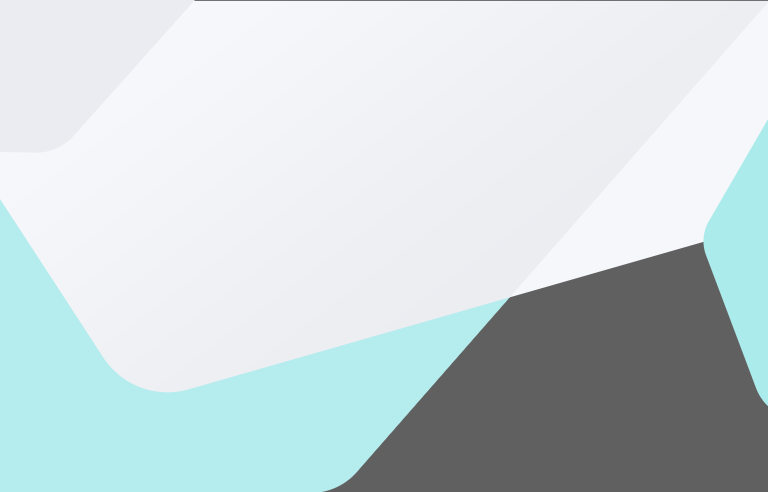
Write a WebGL 2 fragment shader that draws this background.

```glsl
#version 300 es
precision highp float;
// Flat overlapping paper sheets with rounded corners in white, aqua and grey.
// Each sheet is a wedge distance function with a rounded tip, layered back to
// front; lengths are in canvas heights.
uniform vec2 u_resolution;
out vec4 outColor;

// Signed distance to the wedge at tip, with sides through a and b, rounded by radius
float roundedWedge(vec2 p, vec2 tip, vec2 a, vec2 b, float radius) {
  vec2 sideA = normalize(a - tip);
  vec2 sideB = normalize(b - tip);
  float cosine = dot(sideA, sideB);
  vec2 center = tip + normalize(sideA + sideB) * radius / sqrt(0.5 - 0.5 * cosine);
  vec2 q = p - center;
  float outside = max(dot(q, sideA * cosine - sideB), dot(q, sideB * cosine - sideA));
  float edge = min(length(q - sideA * max(dot(q, sideA), 0.0)),
                   length(q - sideB * max(dot(q, sideB), 0.0)));
  return (outside < 0.0 ? -edge : edge) - radius;
}

// Antialiased coverage of a signed distance
float fill(float d) {
  return clamp(0.5 - d * u_resolution.y, 0.0, 1.0);
}

void main() {
  vec2 p = gl_FragCoord.xy / u_resolution.y;
  vec3 grey = vec3(0.376);
  vec3 white = vec3(0.961, 0.969, 0.984);

  // Aqua sheet on the grey ground, cut by the long diagonal
  float diagonal = fill(roundedWedge(p, vec2(0.688, -0.002), vec2(0.0, -0.002),
                                     vec2(1.561, 0.995), 0.125));
  vec3 color = mix(grey, vec3(0.71, 0.925, 0.929), diagonal);

  // Large white sheet, shaded left of the diagonal
  float shade = smoothstep(0.1, 1.15, dot(vec2(p.x, 1.0 - p.y), vec2(0.6, 0.8)));
  vec3 shaded = mix(vec3(0.965, 0.973, 0.988), vec3(0.925, 0.929, 0.945), shade);
  float sheet = fill(roundedWedge(p, vec2(0.2728, 0.177), vec2(0.0, 0.5955),
                                  vec2(1.4289, 0.5081), 0.1555));
  color = mix(color, mix(white, shaded, diagonal), sheet);

  // Aqua sheet entering from the right, with two rounded corners
  vec2 upperTip = vec2(1.4215, 0.5171);
  vec2 lowerTip = vec2(1.5614, 0.1455);
  float rightSheet = max(roundedWedge(p, upperTip, vec2(1.561, 0.758), lowerTip, 0.081),
                         roundedWedge(p, lowerTip, upperTip, vec2(2.0, 0.1455), 0.102));
  color = mix(color, vec3(0.675, 0.922, 0.922), fill(rightSheet));

  // Hairline along the top
  color = mix(color, grey, fill(0.9982 - p.y));

  // Pale corner panel
  float corner = roundedWedge(p, vec2(0.1183, 0.689), vec2(0.3963, 1.0),
                              vec2(0.0, 0.691), 0.102);
  color = mix(color, vec3(0.918, 0.925, 0.945), fill(corner));

  outColor = vec4(color, 1.0);
}
```
